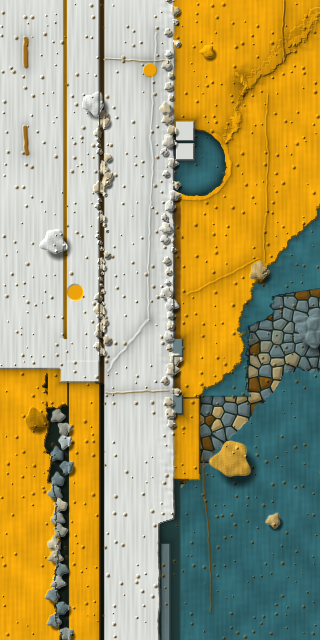
This texture is drawn by a Shadertoy shader. Its source:

```glsl
// Weathered relief of white, ochre and teal paint slabs with torn edges and rubble.
const vec3 WHITE = vec3(.85, .86, .84), OCHRE = vec3(.92, .64, .05);
const vec3 TEAL = vec3(.19, .39, .42), SLATE = vec3(.42, .5, .51);
const vec3 BROWN = vec3(.47, .32, .09), DARK = vec3(.11, .16, .13);
const vec3 TAN = vec3(.74, .64, .42);
const float RELIEF = .85, LIGHT_STEP = .003, EDGE = .003;

vec2 q; // position, y downward from 0 to 2
vec3 col;
float height;

vec2 hash2(vec2 p) {
  return fract(sin(p.x * vec2(127.1, 269.5) + p.y * vec2(311.7, 183.3)) * 43758.5);
}
// Cellular noise: nearest distance, gap to the second, cell id
vec3 cells(vec2 p) {
  vec3 best = vec3(9, 9, 0);
  for (int k = 0; k < 9; k++) {
    vec2 c = floor(p) + vec2(k % 3 - 1, k / 3 - 1), r = hash2(c);
    float d = length(c + .15 + .7 * r - p);
    if (d < best.x) best = vec3(d, best.x, fract(r.x * 7. + r.y * 13.));
    else best.y = min(best.y, d);
  }
  return vec3(best.x, best.y - best.x, best.z);
}
// Layered sines
float wobble(vec2 p) {
  return .5 * sin(p.x * 31. + 2. * sin(p.y * 23.)) + .3 * sin(p.y * 57. + 2. * sin(p.x * 43.))
    + .2 * sin((p.x + p.y) * 139. + 2. * sin((p.x - p.y) * 97.));
}
// Covers where d < 0 and shades lower ground beside it
void lay(float d, vec3 c, float h) {
  float a = smoothstep(EDGE, -EDGE, d);
  col *= 1. - .5 * clamp(h - height, 0., 1.) * exp(-70. * max(d, 0.));
  col = mix(col, c, a);
  height = mix(height, h, a);
}
void slab(float x0, float y0, float x1, float y1, vec3 c, float h) {
  lay(max(max(x0 - q.x, q.x - x1), max(y0 - q.y, q.y - y1)), c, h);
}
void stone(float x, float y, float r, vec3 c) {
  vec2 v = q - vec2(x, y);
  if (length(v) > 2.2 * r) return;
  float a = atan(v.y, v.x) + x * 30.;
  float d = length(v) * (1. + .14 * sin(3. * a) + .1 * sin(5. * a + y * 70.)) - r;
  col *= 1. - .6 * smoothstep(.3, -.3, length(v / r - vec2(.4, .5)) - 1.);
  float dome = sqrt(max(1. - (d + r) * (d + r) / (r * r), 0.));
  lay(d, c * (.93 + .12 * wobble(q * 3.)), height + dome);
}
void stroke(float x0, float y0, float x1, float y1, float w, vec3 c) {
  vec2 v = vec2(x1 - x0, y1 - y0), p = q + .006 * wobble(q * .6) - vec2(x0, y0);
  lay(length(p - v * clamp(dot(p, v) / dot(v, v), 0., 1.)) - w, c, height + .35);
}
void relief(vec2 p) {
  q = p;
  float w = wobble(q), rough = .012 * w + .006 * wobble(q * 2.7);
  vec3 teal = TEAL * (1. + .1 * w), ochre = OCHRE * (1. + .05 * w);
  // Pebbled ground
  vec3 c = cells(q * 27.);
  vec3 pebble = mix(SLATE, TAN, step(.45, c.z) * smoothstep(.95, 1.25, q.y));
  col = mix(DARK, mix(pebble, BROWN, step(.82, c.z)), smoothstep(.02, .2, c.y));
  height = .5 * smoothstep(0., .5, c.y);
  // Teal slabs around the pit
  float inner = 1.05 - .19 * smoothstep(.89, .93, q.y) - .085 * smoothstep(.97, 1.03, q.y);
  lay(max(q.x - inner + rough, q.y - 1.24), teal * 1.1, .8);
  float shore = 1.146 + .25 * min(1. - q.x, .1) + 1.1 * max(.9 - q.x, 0.);
  lay((shore - q.y) * .7 + rough, teal, 1.);
  // Ochre sheet with torn edge, round hole and curled ridge
  float torn = 1. - .79 * clamp(q.y - .65, -.6, .31) - 1.2 * max(q.y - 1.13, 0.);
  float hole = length(q - vec2(.604, .51)) + .4 * rough;
  lay(max(max((q.x - torn) * .75 + rough, q.y - 1.245), .106 - hole), ochre, 1.6);
  lay(max(abs(hole - .113) - .008, .42 - q.y), ochre, 2.);
  q = p + rough;
  for (float k = 0.; k < 2.; k++) {
    stroke(.715, .44, .76, .27 - .02 * k, .012 - .005 * k, ochre);
    stroke(.755, .28, 1.03, .02 + .02 * k, .017 - .007 * k, ochre * .9);
  }
  q = p;
  stroke(.887, 0., .885, .17, .002, BROWN);
  stroke(.585, .92, .81, .81, .002, ochre);
  stroke(.84, .3, .83, .82, .002, ochre * .85);
  // Narrow ochre panel and channels
  slab(.54, 1.247, .625, 1.5, ochre, 1.5);
  slab(.53, .63, .567, 1.245, mix(BROWN, OCHRE, .35 + .4 * w), .7);
  slab(.48, 1.5, .565, 2.1, mix(DARK, TEAL, .4), .4);
  slab(.505, 1.7, .532, 2.1, SLATE, 1.);
  // Lower left boards and dark gap
  slab(-.1, 1.1, .33, 2.1, DARK, 0.);
  slab(-.1, 1.1, .15 + .03 * smoothstep(1.4, 1.6, q.y) + rough, 2.1, ochre, 1.4);
  slab(.15, 1.1, .213, 1.28 + rough, ochre, 1.6);
  slab(.216, 1.1, .314, 2.1, ochre, 1.6);
  // White boards
  slab(.3, -.1, .33, 1.2, BROWN, .8);
  float rim = .545 - .046 * smoothstep(1.62, 1.64, q.y) + .2 * rough;
  slab(.326, -.1, rim, 2.1, WHITE, 2.2 + .35 * w * smoothstep(.48, .54, q.x));
  slab(-.1, -.1, .2, 1.153, WHITE, 2.2);
  slab(.19, 1.06, .312, 1.195, WHITE, 2.4);
  slab(.21, -.1, .312, 1.13, WHITE, 2.3);
  // Joints, drips and scars
  for (float k = 0.; k < 2.; k++) {
    stroke(.33, .19 + 1.035 * k, .53, .19 + 1.035 * k, .002, TAN);
    stroke(.08, .12 + .28 * k, .085, .21 + .27 * k, .006, BROWN * 1.3);
  }
  stroke(.485, .1, .465, 1., .002, WHITE);
  stroke(.465, 1., .34, 1.16, .003, WHITE);
  stroke(.635, 1.42, .665, 1.92, .002, BROWN);
  // Brush grain and grit
  float grain = cells(q * vec2(75, 5)).x * smoothstep(.6, 1., height);
  col *= .96 + .1 * grain;
  height += .22 * grain;
  c = cells(q * 32.);
  float r = .07 + .15 * fract(c.z * 37.);
  if (c.z > .6) lay((c.x - r) / 32., mix(col, BROWN, .4), height + max(1. - c.x / r, 0.));
  // Tabs, seam rubble, lumps and discs
  for (float k = 0.; k < 2.; k++) {
    slab(.55, .38 + .068 * k, .608, .442 + .06 * k, WHITE, 2.8);
    slab(.54, 1.06 + .175 * k, .572, 1.115 + .18 * k, SLATE, 2.6);
  }
  for (float k = 0.; k < 40.; k++) {
    vec2 j = hash2(vec2(k, 4)), n = hash2(vec2(k, 9));
    vec3 chalk = mix(WHITE, TAN, .6 * n.y);
    stone(.515 + .04 * j.x, k * .034, .007 + .012 * n.x, chalk);
    stone(.305 + .035 * j.y, .36 + k * .019, .005 + .014 * n.y * n.y, chalk);
    if (k < 18.) stone(.165 + .045 * j.x, 1.3 + k * .04, .02, mix(SLATE, chalk, j.y));
  }
  stone(.293, .325, .032, WHITE);
  stone(.17, .757, .036, WHITE);
  stone(.11, 1.31, .03, OCHRE * .8);
  stone(.65, .162, .019, OCHRE);
  stone(.81, .847, .027, TAN);
  stone(.975, 1.03, .048, SLATE);
  stone(.855, 1.627, .021, TAN);
  stone(.724, 1.437, .055, mix(OCHRE, TAN, .5));
  lay(length(q - vec2(.47, .22)) - .021, OCHRE, 2.6);
  lay(length(q - vec2(.237, .915)) - .025, OCHRE, 1.9);
}
void mainImage(out vec4 fragColor, in vec2 fragCoord) {
  vec2 uv = fragCoord / iResolution.xy, p = vec2(uv.x, 2. - 2. * uv.y);
  relief(p + LIGHT_STEP);
  float ahead = height;
  relief(p);
  fragColor = vec4(col * (1. + clamp(RELIEF * (ahead - height), -.55, .22)), 1);
}
```
